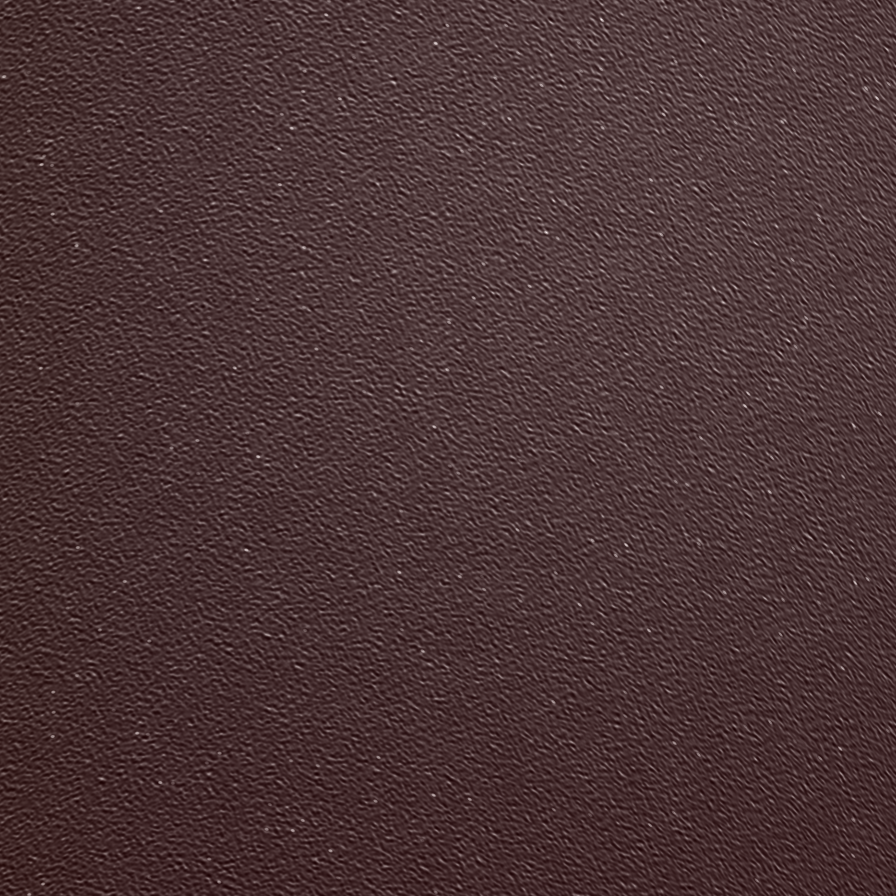
Write a Shadertoy shader that draws this texture.

```glsl
const vec2 GRAIN_CELLS = vec2(160.0, 212.0);
const float GRAIN_CONTRAST = 0.76;
const float BASE_TONE = 0.284;

// Hash: two values in 0..1 per lattice point
vec2 hash22(vec2 p) {
    vec3 q = fract(p.xyx * vec3(0.1031, 0.1030, 0.0973));
    q += dot(q, q.yzx + 33.33);
    return fract((q.xx + q.yz) * q.zy);
}

float cornerSlope(vec2 cell, vec2 offset) {
    float angle = 6.2832 * hash22(cell).x;
    return dot(vec2(cos(angle), sin(angle)), offset);
}

float gradientNoise(vec2 p) {
    vec2 cell = floor(p), f = fract(p);
    vec2 blend = f * f * f * (f * (f * 6.0 - 15.0) + 10.0);
    vec2 e = vec2(1.0, 0.0);
    float low = mix(cornerSlope(cell, f),
                    cornerSlope(cell + e.xy, f - e.xy), blend.x);
    float high = mix(cornerSlope(cell + e.yx, f - e.yx),
                     cornerSlope(cell + e.xx, f - e.xx), blend.x);
    return mix(low, high, blend.y);
}

vec2 rotate(vec2 p, float angle) {
    float c = cos(angle), s = sin(angle);
    return vec2(c * p.x - s * p.y, s * p.x + c * p.y);
}

// Pebbled surface height, on two lattices turned apart to hide their rows
float relief(vec2 p) {
    return 0.85 * gradientNoise(rotate(p, 0.4))
         + 0.5 * gradientNoise(rotate(p, -0.5) * 1.25 + 57.3);
}

// Height difference towards the light
float emboss(vec2 p, vec2 toLight) {
    return relief(p - toLight) - relief(p + toLight);
}

// Bends the plane so grains rise on the left and fall on the right
vec2 bendGrain(vec2 uv, float axis, float amount) {
    float x = uv.x - axis;
    return uv + vec2(0.0, amount * x * x);
}

// Sparse short glints, one possible per cell
float glints(vec2 p, float density) {
    vec2 cell = floor(p);
    vec2 chance = hash22(cell + 211.0);
    vec2 center = 0.3 + 0.4 * hash22(cell + 431.0);
    vec2 d = (fract(p) - center) * vec2(0.8, 1.1);
    float spot = 1.0 - smoothstep(0.05, 0.2, length(d));
    return spot * step(chance.x, density) * (0.3 + 0.7 * chance.y);
}

// Broad sheen near the upper right, in log brightness
float sheen(vec2 uv, vec2 center) {
    vec2 d = uv - center;
    return 0.34 * exp(-1.9 * dot(d, d)) - 0.19;
}

// Burgundy that turns greyer as it brightens
vec3 leatherColor(float tone, vec2 uv) {
    vec3 color = vec3(tone, tone * 1.06 - 0.105, tone * 1.05 - 0.097);
    color.gb -= 0.008 * (1.0 - smoothstep(0.0, 0.4, uv.y));
    color.b -= 0.008 * (1.0 - smoothstep(0.0, 0.2, uv.x));
    return color;
}

void mainImage(out vec4 fragColor, in vec2 fragCoord) {
    vec2 uv = fragCoord / iResolution.xy;

    // Short grains, rougher in some patches than in others
    vec2 bent = bendGrain(uv, 0.15, 0.5);
    vec2 grainPos = bent * GRAIN_CELLS + 20.0;
    float roughness = 1.0 + 0.7 * gradientNoise(bent * 75.0 + 9.0);
    float grain = roughness * emboss(grainPos, vec2(0.06, 0.31));

    // Broad light and faint mottling
    float mottling = 0.06 * gradientNoise(uv * 22.0 + 5.0);
    float light = sheen(uv, vec2(0.72, 0.85)) + mottling;

    float tone = BASE_TONE * exp(light + GRAIN_CONTRAST * grain);
    tone += 0.45 * glints(bent * 75.0, 0.035);
    fragColor = vec4(clamp(leatherColor(tone, uv), 0.0, 1.0), 1.0);
}
```
